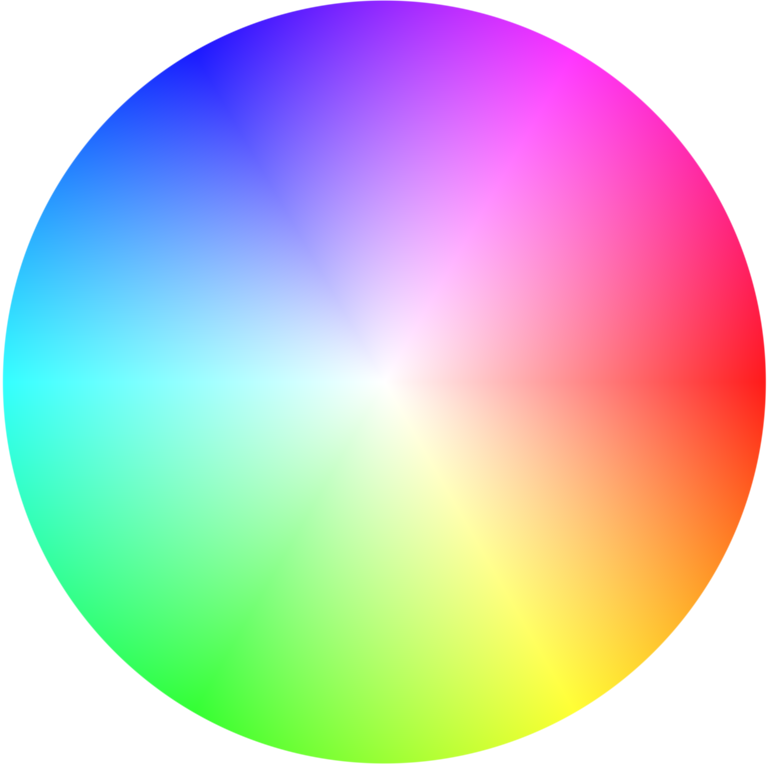
This background is drawn by a WebGL 1 fragment shader. Its source:

```glsl
precision highp float;

uniform vec2 u_resolution;

const vec2 WHEEL_CENTER = vec2(0.5005, 0.5026);
const float WHEEL_RADIUS = 0.4967;
const vec3 PAPER = vec3(1.0);
const float RIM_SATURATION = 0.8;
const float PRIMARY_BOOST = 0.1;
const float RED_HUE = 0.0;
const float BLUE_HUE = 4.0;
const float TAU = 6.2831853;

// Fully saturated colour for a hue measured in sixths of a turn
vec3 hueColor(float hue) {
  vec3 ramp = abs(mod(hue + vec3(0.0, 4.0, 2.0), 6.0) - 3.0) - 1.0;
  return clamp(ramp, 0.0, 1.0);
}

// One at the chosen hue, fading to zero at the neighbouring sixths
float hueBump(float hue, float peak) {
  float gap = abs(mod(hue - peak + 3.0, 6.0) - 3.0);
  return 1.0 - smoothstep(0.0, 1.0, gap);
}

void main() {
  float side = min(u_resolution.x, u_resolution.y);
  vec2 uv = (gl_FragCoord.xy - 0.5 * u_resolution) / side + 0.5;
  vec2 p = (uv - WHEEL_CENTER) / WHEEL_RADIUS;
  float radius = length(p);

  // Hue runs clockwise from red on the right
  float angle = radius > 0.0 ? atan(-p.y, p.x) : 0.0;
  float hue = mod(angle / TAU * 6.0, 6.0);

  // Saturation grows from the white hub, strongest toward red and blue
  float boost = hueBump(hue, RED_HUE) + hueBump(hue, BLUE_HUE);
  float saturation = radius * (RIM_SATURATION + PRIMARY_BOOST * boost);
  vec3 wheel = mix(vec3(1.0), hueColor(hue), clamp(saturation, 0.0, 1.0));

  // Smooth circular rim
  float pixel = 1.0 / (side * WHEEL_RADIUS);
  float inside = 1.0 - smoothstep(1.0 - pixel, 1.0 + pixel, radius);
  gl_FragColor = vec4(mix(PAPER, wheel, inside), 1.0);
}
```
